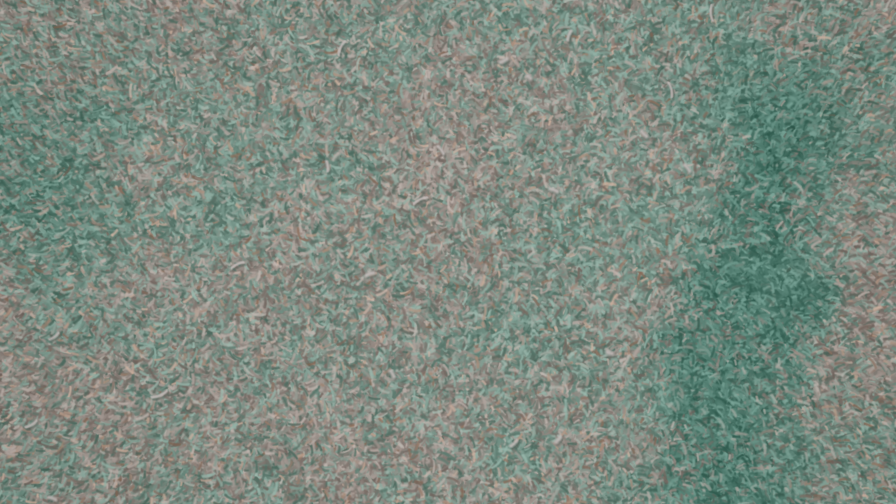
A WebGL 1 fragment shader for this texture:

```glsl
precision highp float;
// A worn lawn seen from above: soft short blades, green and dry, are scattered
// in jittered cells over several layers. Smooth noise sets where it is lush or
// dry, and a few pale scraps of litter lie on top.
uniform vec2 u_resolution;

float hash(vec2 p) {
  vec3 q = fract(vec3(p.xyx) * 0.1031);
  q += dot(q, q.yzx + 33.33);
  return fract((q.x + q.y) * q.z);
}

float noise(vec2 p) {
  vec2 i = floor(p), f = fract(p);
  f = f * f * (3.0 - 2.0 * f);
  return mix(mix(hash(i), hash(i + vec2(1.0, 0.0)), f.x),
             mix(hash(i + vec2(0.0, 1.0)), hash(i + vec2(1.0, 1.0)), f.x), f.y);
}

float fbm(vec2 p) {
  return 0.5 * noise(p) + 0.3 * noise(p * 2.1 + 17.0) + 0.2 * noise(p * 4.3 + 41.0);
}

// Deep green areas: a slanting band on the right and a patch at the left edge
float lushness(vec2 p) {
  float wobble = (fbm(p * 5.0 + 7.0) - 0.5) * 0.3;
  float band = smoothstep(0.24, 0.02, abs(p.x - 1.41 - 0.16 * p.y + wobble));
  band *= smoothstep(1.0, 0.75, p.y);
  float patchLeft = smoothstep(0.3, 0.0, length(p - vec2(0.0, 0.62)) + wobble);
  return max(band, 0.55 * patchLeft);
}

// Soft capsule centred on the origin
float blade(vec2 p, float angle, float halfLength, float width) {
  vec2 dir = vec2(cos(angle), sin(angle));
  float along = dot(p, dir);
  float across = dot(p, vec2(-dir.y, dir.x)) + along * along * 12.0;
  float d = length(vec2(max(abs(along) - halfLength, 0.0), across));
  return smoothstep(width, 0.0, d);
}

vec3 grassColor(float dry, float lush, float pick, float shade) {
  vec3 green = mix(vec3(0.42, 0.54, 0.495), vec3(0.31, 0.48, 0.43), lush);
  vec3 straw = vec3(0.575, 0.53, 0.505);
  float t = smoothstep(-0.3, 0.3, dry - lush * 0.45 + (pick - 0.5) * 1.2 - 0.53);
  vec3 c = mix(green, straw, t);
  c += vec3(0.07, 0.0, -0.05) * smoothstep(0.86, 1.0, pick) * (1.0 - lush);
  return c + (shade - 0.48) * 0.33;
}

void main() {
  vec2 p = gl_FragCoord.xy / u_resolution.y;
  vec2 middle = vec2(0.5 * u_resolution.x / u_resolution.y, 0.5);
  float lush = lushness(p);
  float dry = 0.5 + (fbm(p * 9.0) - 0.5) * 0.9 + (fbm(p * 2.6 + 3.0) - 0.5) * 0.5;

  // Soft ground between the blades
  vec3 color = grassColor(dry, lush, 0.5, noise(p * 70.0) * 0.6 + 0.1);

  // Blades, turning slightly outward toward the frame edges
  const float CELL = 0.018;
  for (int layer = 0; layer < 8; layer++) {
    float seed = float(layer) * 37.0;
    vec2 q = p / CELL + seed * 0.37;
    for (int j = -1; j <= 1; j++) {
      for (int i = -1; i <= 1; i++) {
        vec2 id = floor(q) + vec2(float(i), float(j));
        vec2 key = id + seed * 3.0;
        vec2 jitter = vec2(hash(key), hash(key + 211.3));
        vec2 offset = (q - id - jitter) * CELL;
        vec2 outward = p - offset - middle;
        float spread = mix(3.14, 2.0, smoothstep(0.4, 1.0, length(outward)));
        float angle = atan(outward.y, outward.x + 0.0001)
                    + (hash(key + 57.1) - 0.5) * spread;
        float size = hash(key + 91.7);
        float a = blade(offset, angle, 0.003 + 0.009 * size * size,
                        0.0042 + 0.002 * hash(key + 13.9));
        vec3 c = grassColor(dry, lush, hash(key + 131.0), hash(key + 173.0));
        color = mix(color, c, a * 0.75);
      }
    }
  }

  // Sparse pale scraps, each with a faint shadow
  vec2 g = p / 0.13;
  for (int j = -1; j <= 1; j++) {
    for (int i = -1; i <= 1; i++) {
      vec2 id = floor(g) + vec2(float(i), float(j));
      float present = step(0.72, hash(id + 307.0)) * (1.0 - lush);
      vec2 jitter = vec2(hash(id + 331.0), hash(id + 353.0));
      vec2 offset = (g - id - jitter) * 0.13;
      float angle = hash(id + 379.0) * 6.28;
      float len = 0.002 + 0.014 * hash(id + 397.0);
      float width = mix(0.009, 0.005, smoothstep(0.003, 0.012, len));
      float shadow = blade(offset + vec2(-0.003, 0.005), angle, len, width);
      color = mix(color, vec3(0.33, 0.37, 0.34), shadow * present * 0.5);
      float scrap = blade(offset, angle, len, width);
      color = mix(color, vec3(0.74, 0.71, 0.70), scrap * present * 0.85);
    }
  }

  // Uneven daylight: slightly brighter toward the middle
  color += 0.02 - 0.035 * smoothstep(0.3, 1.1, length(p - middle));
  gl_FragColor = vec4(clamp(color, 0.0, 1.0), 1.0);
}
```
